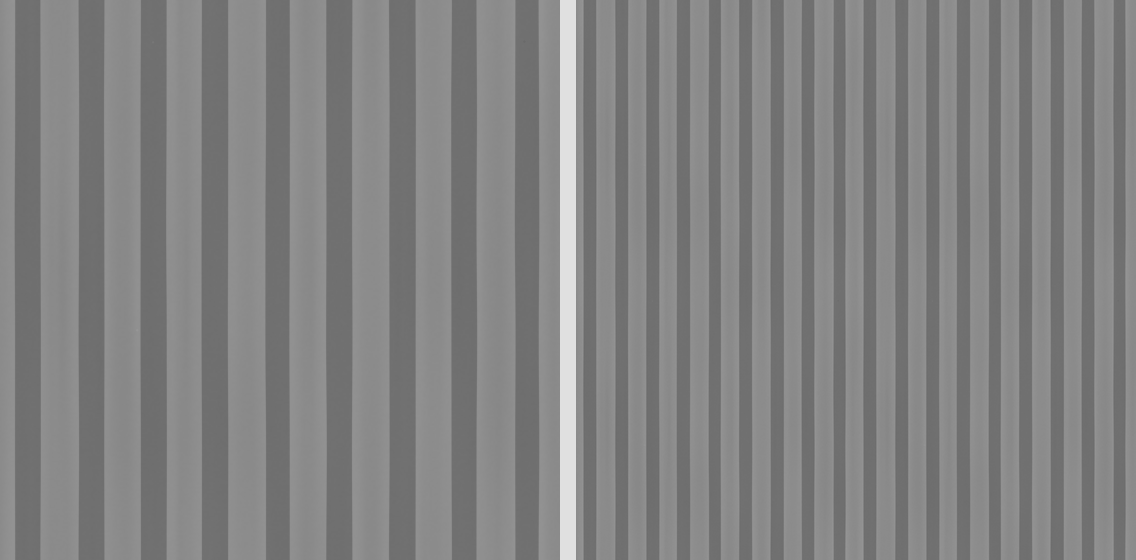
Left: one tile. Right: repeated 2 by 2.
This pattern is drawn by a Shadertoy shader. Its source:

```glsl
// Nine vertical dark grey bands on lighter grey, like softly painted slats.
// Each band gets a hashed offset and width and slightly wavering edges; the
// light gaps brighten towards the bands. All noise wraps, so the canvas tiles.

#define STRIPES 9.0
#define BAND_CENTER 0.463
#define BAND_WIDTH 0.406
#define WIDTH_JITTER 0.05
#define CENTER_JITTER 0.034
#define EDGE_WAVER 0.012
#define LIGHT_GREY 0.540
#define DARK_GREY 0.438
#define EDGE_GLOW 0.024
#define STREAK_AMOUNT 0.012
#define GRAIN_AMOUNT 0.006
#define SPECKS 5

float hash(vec2 p) {
    return fract(sin(dot(p, vec2(127.1, 311.7))) * 43758.5453);
}

// Value noise on a lattice that repeats after the given number of cells.
float wrapNoise(vec2 uv, vec2 cells, float seed) {
    vec2 p = uv * cells;
    vec2 i = floor(p);
    vec2 f = fract(p);
    f = f * f * (3.0 - 2.0 * f);
    vec2 a = mod(i, cells) + seed;
    vec2 b = mod(i + 1.0, cells) + seed;
    return mix(mix(hash(a), hash(vec2(b.x, a.y)), f.x),
               mix(hash(vec2(a.x, b.y)), hash(b), f.x), f.y);
}

// Signed distance to the band edge in stripe units, negative inside.
float bandDistance(vec2 uv) {
    float cell = mod(floor(uv.x * STRIPES), STRIPES);
    float x = fract(uv.x * STRIPES);
    float center = BAND_CENTER + CENTER_JITTER * (hash(vec2(cell, 3.0)) - 0.5);
    float width = BAND_WIDTH + WIDTH_JITTER * (hash(vec2(cell, 8.0)) - 0.5);
    float side = step(center, x);
    float waver = wrapNoise(vec2(0.0, uv.y), vec2(1.0, 5.0), 20.0 + 2.0 * cell + side) - 0.5;
    return abs(x - center) - 0.5 * width + EDGE_WAVER * waver;
}

// Sparse tiny flecks, placed by hash and wrapped around the borders.
float specks(vec2 uv) {
    float sum = 0.0;
    for (int i = 0; i < SPECKS; i++) {
        float id = float(i);
        vec2 spot = vec2(hash(vec2(id, 51.0)), hash(vec2(id, 67.0)));
        vec2 d = fract(uv - spot + 0.5) - 0.5;
        float tone = mix(-0.04, 0.05, hash(vec2(id, 83.0)));
        sum += tone * (1.0 - smoothstep(0.001, 0.003, length(d)));
    }
    return sum;
}

void mainImage(out vec4 fragColor, in vec2 fragCoord) {
    vec2 uv = fragCoord / iResolution.xy;

    // Bands and the glow along their outer edges
    float d = bandDistance(uv);
    float soft = 0.8 * STRIPES / iResolution.x;
    float band = 1.0 - smoothstep(-soft, soft, d);
    float glow = 1.0 - smoothstep(0.0, 0.26, d);
    float grey = mix(LIGHT_GREY + EDGE_GLOW * glow, DARK_GREY, band);

    // Long vertical streaks, broad tonal drift and fine grain
    float streak = wrapNoise(uv, vec2(90.0, 2.0), 100.0) - 0.5;
    float drift = wrapNoise(uv, vec2(9.0, 4.0), 230.0) - 0.5;
    float grain = wrapNoise(uv, vec2(256.0), 400.0) - 0.5;
    grey += STREAK_AMOUNT * (streak * (1.0 - 0.5 * band) + drift);
    grey += GRAIN_AMOUNT * grain + specks(uv);

    fragColor = vec4(vec3(grey), 1.0);
}
```
